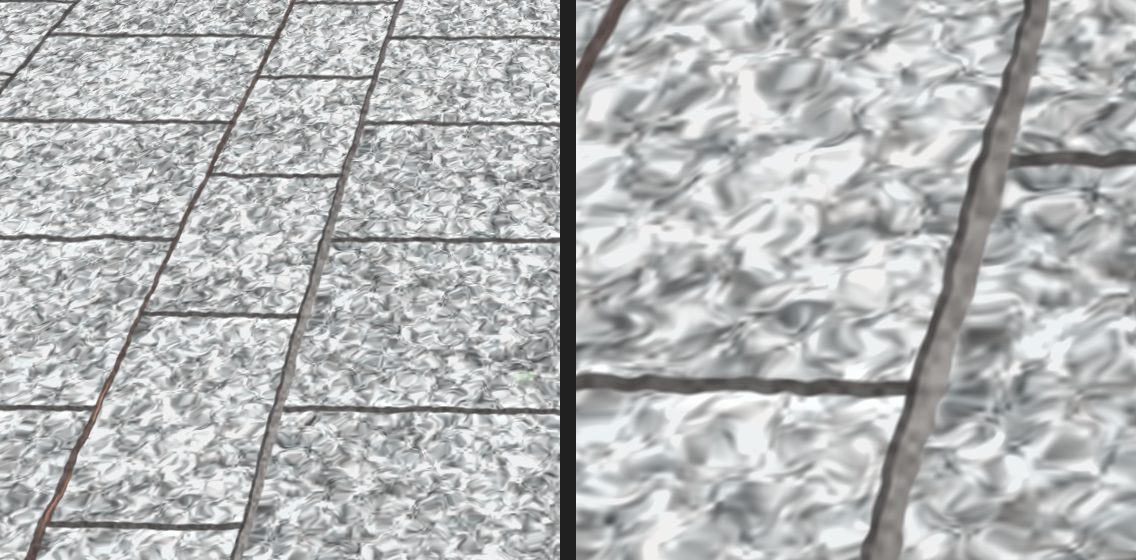
Left, the full canvas; right, a detail of the centre.
Give the GLSL for this texture, as a WebGL 1 fragment shader.

```glsl
precision highp float;
// Granite paving in perspective: three converging seams, staggered cross joints, mottled stone.

uniform vec2 u_resolution;

float hash(vec2 p) {
  vec3 h = fract(p.xyx * 0.1031);
  h += dot(h, h.yzx + 33.33);
  return fract((h.x + h.y) * h.z);
}

float noise(vec2 p) {
  vec2 i = floor(p), f = fract(p);
  f = f * f * (3.0 - 2.0 * f);
  return mix(mix(hash(i), hash(i + vec2(1, 0)), f.x),
             mix(hash(i + vec2(0, 1)), hash(i + vec2(1, 1)), f.x), f.y);
}

// Soft coverage of a band with the given half width
float band(float dist, float halfWidth, float soft) {
  return 1.0 - smoothstep(halfWidth - soft, halfWidth + soft, abs(dist));
}

vec3 graniteColor(vec2 grain, float slabTone) {
  grain += 1.3 * vec2(noise(grain * 0.6), noise(grain * 0.6 + 71.0));
  float mottle = 0.48 * noise(grain) + 0.36 * noise(grain * 2.1 + 19.0)
               + 0.16 * noise(grain * 0.27 + 43.0);
  float tone = 0.75 + (mottle - 0.5) * 1.03 + 0.035 * (slabTone - 0.5);
  float warmth = noise(grain * 0.8 + 133.0) - 0.5;
  return min(tone, 0.94) + vec3(0.022, -0.006, -0.016) * warmth + vec3(-0.005, 0.003, 0.005);
}

void main() {
  vec2 pos = gl_FragCoord.xy / u_resolution;
  pos.y = 1.0 - pos.y;
  float soft = 0.0013 + 0.7 / u_resolution.y;

  // Chipped, slightly wandering edges
  vec2 chip = vec2(noise(pos * 85.0), noise(pos * 85.0 + 57.0)) - 0.5;
  vec2 wander = vec2(noise(pos * 16.0 + 9.0), noise(pos * 16.0 + 31.0)) - 0.5;
  vec2 edge = pos + 0.0035 * chip + 0.005 * wander;
  edge.x += 0.032 * pos.y * (1.0 - pos.y);
  edge.y -= 0.006 * (pos.x - 0.5);

  // Seams fan out from one vanishing point
  float spread = edge.y + 1.035;
  float across = (edge.x - 1.014) / spread;
  vec3 seams = vec3(-0.8415, -0.473, -0.290);
  vec3 seamDist = (across - seams) * spread;
  float column = dot(step(seams, vec3(across)), vec3(1.0));

  // Cross joints are evenly spaced in depth, shifted by half a slab per column
  float depth = edge.y + 0.911;
  float along = 1.0 / (0.1382 * depth) + 0.093 + 0.5 * mod(column, 2.0);
  float rowDist = (fract(along + 0.5) - 0.5) * 0.1382 * depth * depth;
  vec2 slab = vec2(column, floor(along));

  // Stone surface, with paler worn rims along the cross joints
  vec2 grain = vec2((pos.x - 1.014) / (pos.y + 1.035) * 120.0, log(pos.y + 0.911) * 160.0);
  vec3 color = graniteColor(grain + slab * 37.0, hash(slab + 5.0));
  color += 0.05 * band(rowDist, 0.009 * depth, 0.004);
  float moss = noise(pos * 130.0) * (1.0 - smoothstep(0.3, 1.0,
               length((pos - vec2(0.937, 0.674)) / vec2(0.028, 0.016))));
  color = mix(color, vec3(0.58, 0.74, 0.52), 0.8 * moss);

  // Dark cross joints
  float grit = noise(pos * 150.0) - 0.5;
  vec3 darkJoint = vec3(0.31, 0.295, 0.295) + 0.14 * grit;
  color = mix(color, darkJoint, 0.92 * band(rowDist, 0.0031 * depth, soft));

  // Left and middle seams, the middle one widening towards the viewer
  float middleWidth = mix(0.0047, 0.0095, smoothstep(0.55, 1.0, pos.y));
  color = mix(color, darkJoint, 0.93 * band(seamDist.x, 0.0045, soft));
  color = mix(color, darkJoint + vec3(0.04, 0.01, 0.0), 0.93 * band(seamDist.y, middleWidth, soft));

  // Dry stalks lying in the middle seam
  float stalkRange = smoothstep(0.66, 0.71, pos.y) * (1.0 - smoothstep(0.93, 0.98, pos.y));
  for (int i = 0; i < 2; i++) {
    float k = float(i);
    float bend = 0.008 * (noise(vec2(pos.y * 13.0, 7.0 + k * 11.0)) - 0.5) + 0.004 * k;
    float patchy = smoothstep(0.3, 0.6, noise(vec2(pos.y * 22.0, 3.0 + k * 17.0)));
    float stalk = band(seamDist.y - bend, 0.0017, soft) * stalkRange * patchy;
    color = mix(color, vec3(0.80, 0.59, 0.50) - 0.12 * k, 0.85 * stalk);
  }
  float crumb = band(length(pos - vec2(0.266, 0.543)), 0.007, 0.005);
  color = mix(color, vec3(0.78, 0.71, 0.70), 0.7 * crumb * noise(pos * 110.0 + 3.0));

  // Right seam fills with grey mortar, keeping a shadowed left edge
  float filled = smoothstep(0.2, 0.5, pos.y);
  float rightWidth = mix(0.0055, 0.0108, filled);
  float shadow = 1.0 - smoothstep(-0.65, -0.2, seamDist.z / rightWidth);
  vec3 mortar = mix(vec3(0.41, 0.39, 0.385), vec3(0.55, 0.535, 0.525), filled) + 0.2 * grit;
  color = mix(color, mix(mortar, darkJoint, shadow), 0.94 * band(seamDist.z, rightWidth, soft));

  gl_FragColor = vec4(clamp(color, 0.0, 1.0), 1.0);
}
```
